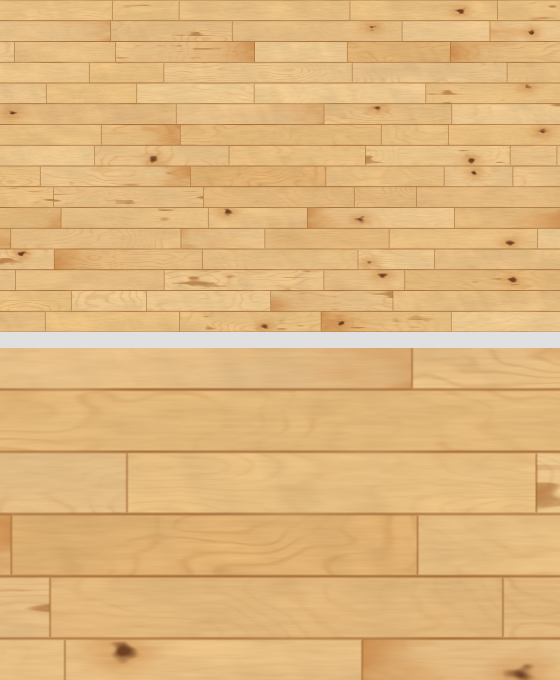
Top: the whole. Bottom: its middle third, enlarged.
This texture is drawn by a WebGL 2 fragment shader. Its source:

```glsl
#version 300 es
precision highp float;
// Pale maple strip floor: staggered boards with grain, knots, stains and fine seams.

uniform vec2 u_resolution;
out vec4 fragColor;

// Layout, measured in board heights
const float ROWS = 16.0;
const float BOARD_LENGTH = 6.2;
const float JOINT_JITTER = 0.74;
const float SEAM_WIDTH = 0.042;
const float JOINT_WIDTH = 0.034;

// Wear and variation
const float GRAIN_STRENGTH = 0.075;
const float RING_STRENGTH = 0.055;
const float KNOT_SHARE = 0.27;
const float STREAK_SHARE = 0.22;
const float STAIN_SHARE = 0.16;

// Colours
const vec3 CREAM = vec3(0.925, 0.785, 0.565);
const vec3 HONEY = vec3(0.905, 0.745, 0.505);
const vec3 BEIGE = vec3(0.885, 0.730, 0.520);
const vec3 AMBER = vec3(0.865, 0.680, 0.435);
const vec3 STAIN = vec3(0.760, 0.490, 0.240);
const vec3 SEAM = vec3(0.640, 0.420, 0.220);
const vec3 KNOT = vec3(0.330, 0.160, 0.070);

float hash(vec2 p) {
    return fract(sin(dot(p, vec2(127.1, 311.7))) * 43758.5453);
}

float noise(vec2 p) {
    vec2 cell = floor(p), f = fract(p);
    f = f * f * (3.0 - 2.0 * f);
    float low = mix(hash(cell), hash(cell + vec2(1, 0)), f.x);
    float high = mix(hash(cell + vec2(0, 1)), hash(cell + vec2(1, 1)), f.x);
    return mix(low, high, f.y);
}

float fbm(vec2 p) {
    float sum = 0.0, weight = 0.5;
    for (int i = 0; i < 4; i++) {
        sum += weight * noise(p);
        p = p * 2.03 + 17.3;
        weight *= 0.5;
    }
    return sum;
}

// Position of the i-th end joint in a row
float jointAt(float i, float row) {
    float jitter = JOINT_JITTER * (hash(vec2(i, row + 3.7)) - 0.5);
    return BOARD_LENGTH * (i + jitter + hash(vec2(row, 9.1)));
}

// Antialiased coverage of a line at distance d
float lineMask(float d, float width, float pixel) {
    float soft = max(width, pixel);
    return (1.0 - smoothstep(0.0, soft, d)) * min(1.0, 1.3 * width / pixel);
}

vec3 boardTone(vec2 id) {
    float pick = hash(id + 21.3);
    vec3 tone = mix(CREAM, HONEY, smoothstep(0.15, 0.50, pick));
    tone = mix(tone, AMBER, 0.85 * smoothstep(0.72, 1.0, pick));
    return mix(tone, BEIGE, 0.7 * hash(id + 5.9));
}

vec3 boardColor(vec2 p, float len, vec2 id) {
    vec2 q = p + 60.0 * vec2(hash(id + 1.3), hash(id + 2.7));
    vec3 color = boardTone(id);

    // Broad clouds and cross-grain shimmer
    float cloud = fbm(q * vec2(0.55, 1.5));
    color *= 1.0 + 0.11 * (cloud - 0.47);
    float shimmer = noise(vec2(q.x * 3.0 + q.y * 1.4, q.y * 0.8));
    color *= 1.0 + 0.045 * hash(id + 8.2) * (shimmer - 0.5);

    // Fine lengthwise fibres
    float fibre = noise(q * vec2(1.6, 19.0)) * 0.6 + noise(q * vec2(4.5, 38.0)) * 0.4;
    color *= 1.0 + GRAIN_STRENGTH * (fibre - 0.5) * vec3(0.6, 0.9, 1.3);

    // Arched growth rings
    float field = noise(q * vec2(0.32, 1.3)) + 0.12 * noise(q * vec2(1.5, 4.0));
    float ring = pow(0.5 + 0.5 * sin(field * 58.0), 4.0);
    float figure = smoothstep(0.25, 0.9, hash(id + 6.4)) * smoothstep(0.35, 0.6, cloud);
    color *= 1.0 - RING_STRENGTH * ring * (0.25 + figure) * vec3(0.7, 1.1, 1.6);

    // Heartwood stain fading from one board end
    float side = step(0.5, hash(id + 7.7));
    float fromEnd = mix(p.x, len - p.x, side);
    float stain = step(hash(id + 11.5), STAIN_SHARE) * exp(-fromEnd * 0.75);
    color = mix(color, STAIN, stain * smoothstep(0.2, 0.65, cloud) * 0.75);

    // Thin mineral streaks
    float vein = smoothstep(0.73, 0.91, noise(q * vec2(1.1, 7.0)));
    vein *= step(hash(id + 14.2), STREAK_SHARE) * smoothstep(0.42, 0.62, cloud);
    color = mix(color, STAIN * 0.85, vein * 0.65);

    // Knot with a warm halo
    vec2 center = vec2(len * mix(0.15, 0.85, hash(id + 15.8)), mix(0.2, 0.8, hash(id + 16.9)));
    vec2 away = (p - center) * vec2(0.65, 1.0);
    float d = length(away) + 0.14 * (noise(q * vec2(5.0, 9.0)) - 0.5);
    float present = step(hash(id + 18.4), KNOT_SHARE);
    float size = mix(0.09, 0.19, hash(id + 19.6));
    color = mix(color, STAIN, present * 0.45 * exp(-9.0 * d * d));
    return mix(color, KNOT, present * 0.8 * (1.0 - smoothstep(0.02, size, d)));
}

void main() {
    vec2 p = gl_FragCoord.xy / u_resolution.y * ROWS;
    float pixel = ROWS / u_resolution.y;
    float row = floor(p.y);

    // Find the board under this point
    float i = floor(p.x / BOARD_LENGTH - hash(vec2(row, 9.1)));
    if (p.x < jointAt(i, row)) i -= 1.0;
    else if (p.x >= jointAt(i + 1.0, row)) i += 1.0;
    float left = jointAt(i, row), right = jointAt(i + 1.0, row);
    vec2 local = vec2(p.x - left, p.y - row);
    vec3 color = boardColor(local, right - left, vec2(i, row));

    // Seams between rows and end joints
    float seam = lineMask(min(local.y, 1.0 - local.y), SEAM_WIDTH, pixel);
    float joint = lineMask(min(local.x, right - p.x), JOINT_WIDTH, pixel);
    float wear = 0.55 + 0.4 * noise(vec2(p.x * 0.8, floor(p.y + 0.5) * 5.3));
    color = mix(color, SEAM, max(seam * wear, joint * 0.6));
    fragColor = vec4(color, 1.0);
}
```
